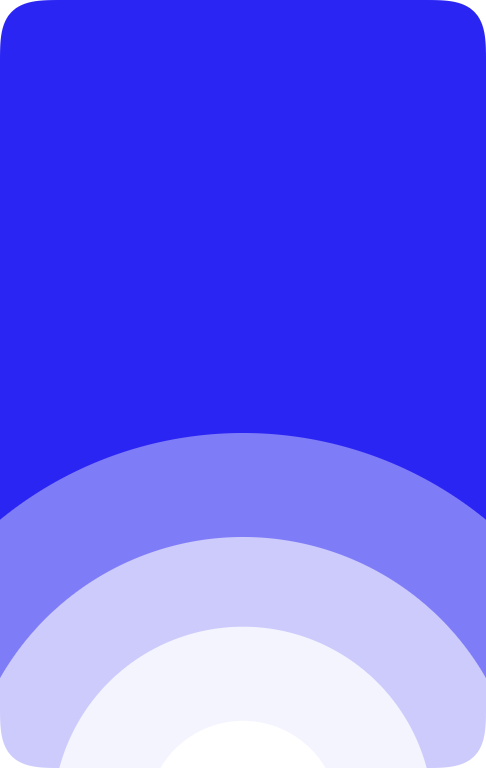
This background is drawn by a WebGL 1 fragment shader. Its source:

```glsl
precision highp float;

uniform vec2 u_resolution;

#define BLUE vec3(0.165, 0.145, 0.953)
#define WHITE vec3(1.0)
#define RING_CENTER vec2(0.0, -0.0634)
#define RING_RADII vec4(0.4996, 0.3642, 0.2474, 0.1248)
#define RING_TINTS vec4(0.40, 0.76, 0.95, 1.0)
#define CORNER_SIZE 0.083
#define CORNER_POWER 3.4

// Coverage of a shape from its signed distance, one pixel wide at the edge
float coverage(float dist, float pixel) {
  return clamp(0.5 - dist / pixel, 0.0, 1.0);
}

// Approximate signed distance to a box with superellipse corners
float squircleBox(vec2 p, vec2 halfSize) {
  vec2 fromCore = abs(p) - halfSize + CORNER_SIZE;
  vec2 q = max(fromCore, vec2(0.0001));
  float norm = pow(dot(pow(q, vec2(CORNER_POWER)), vec2(1.0)), 1.0 / CORNER_POWER);
  vec2 slope = pow(q / norm, vec2(CORNER_POWER - 1.0));
  return (norm - CORNER_SIZE) / length(slope);
}

void main() {
  // Canvas height is one unit; x is measured from the middle
  float pixel = 1.0 / u_resolution.y;
  vec2 halfSize = 0.5 * u_resolution * pixel;
  vec2 p = gl_FragCoord.xy * pixel - vec2(halfSize.x, 0.0);

  // Concentric discs, lighter toward the center
  float fromCenter = distance(p, RING_CENTER);
  vec4 radii = RING_RADII;
  vec4 tints = RING_TINTS;
  float tint = 0.0;
  for (int i = 0; i < 4; i++) {
    tint = mix(tint, tints[i], coverage(fromCenter - radii[i], pixel));
  }
  vec3 color = mix(BLUE, WHITE, tint);

  // Card with smooth corners on white
  float card = squircleBox(p - vec2(0.0, halfSize.y), halfSize);
  gl_FragColor = vec4(mix(WHITE, color, coverage(card, pixel)), 1.0);
}
```
